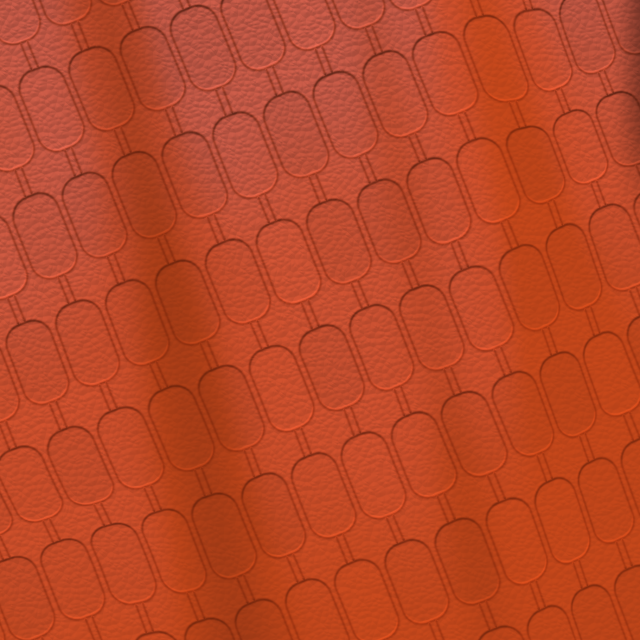
A Shadertoy shader for this texture:

```glsl
// Embossed coral leather: a tilted grid of rounded panels joined by short twin grooves.
// Distance functions give the grooves, cellular noise the grain; a height difference
// lights both, and soft diagonal folds shift the colour and bend the grid.

const vec3 ORANGE = vec3(0.75, 0.27, 0.10);
const vec3 CORAL = vec3(0.775, 0.30, 0.17);
const vec3 ROSE = vec3(0.74, 0.335, 0.265);

const float TILT = 0.383;                     // grid rotation in radians
const vec2 ANCHOR = vec2(0.4505, 0.5911);     // centre of one panel
const vec2 PITCH = vec2(0.0845, 0.1797);      // panel spacing along and across rows
const vec2 PANEL_HALF = vec2(0.0372, 0.0664);
const float PANEL_RADIUS = 0.030;
const float LINK_HALF = 0.0056;               // half spacing of the twin grooves
const vec2 LIGHT_DIR = vec2(0.35, -0.94);

vec2 hash22(vec2 cell) {
    vec3 h = fract(cell.xyx * vec3(0.1031, 0.1030, 0.0973));
    h += dot(h, h.yzx + 33.33);
    return fract((h.xx + h.yz) * h.zy);
}

// Distance to the nearest scattered point, in cell units
float cellular(vec2 p) {
    vec2 cell = floor(p), f = fract(p);
    float nearest = 2.0;
    for (int y = -1; y <= 1; y++)
        for (int x = -1; x <= 1; x++) {
            vec2 offset = vec2(x, y);
            vec2 away = offset + hash22(cell + offset) - f;
            nearest = min(nearest, dot(away, away));
        }
    return sqrt(nearest);
}

float layeredSines(vec2 p) {
    return 0.5 * sin(p.x + 1.7 * sin(p.y * 0.7))
         + 0.3 * sin(1.9 * p.y - 0.8 * p.x + 1.3)
         + 0.2 * sin(3.1 * p.x + 2.3 * p.y);
}

float roundedBox(vec2 p, vec2 halfSize, float radius) {
    vec2 q = abs(p) - halfSize + radius;
    return length(max(q, 0.0)) + min(max(q.x, q.y), 0.0) - radius;
}

// Soft band around a slanted line; x0 is its position at the top edge
float fold(vec2 p, float x0, float slope, float width) {
    float d = (p.x - x0 - slope * (1.0 - p.y)) / width;
    return exp(-d * d);
}

// Bend of the sheet near its folds, then rotation into grid axes
vec2 gridCoords(vec2 p) {
    vec2 w = p;
    w.x += 0.025 * smoothstep(0.80, 1.0, p.x);
    w.y += 0.030 * smoothstep(0.72, 0.87, p.x) * smoothstep(0.65, 0.95, p.y);
    w.y -= 0.030 * smoothstep(0.38, 0.12, p.x) * smoothstep(0.28, 0.10, p.y);
    w += 0.002 * vec2(layeredSines(p * 11.0), layeredSines(p.yx * 13.0));
    w -= ANCHOR;
    float c = cos(TILT), s = sin(TILT);
    return vec2(c * w.x + s * w.y, c * w.y - s * w.x);
}

// x: signed distance to the panel, y: distance to the nearest groove
vec2 pattern(vec2 p) {
    vec2 g = gridCoords(p);
    vec2 local = g - PITCH * round(g / PITCH);
    float panel = roundedBox(local, PANEL_HALF, PANEL_RADIUS);
    float link = panel > 0.0 ? abs(abs(local.x) - LINK_HALF) : 1.0;
    return vec2(panel, min(abs(panel), link));
}

float grooveMask(float d, float width) {
    return exp(-d * d / (width * width));
}

float surfaceHeight(vec2 p, float width, float grainAmount) {
    vec2 d = pattern(p);
    vec2 stretched = p + 0.003 * layeredSines(p * 70.0);
    float grain = cellular(stretched * vec2(100.0, 125.0));
    float raised = smoothstep(0.0035, -0.0035, d.x);
    return raised - 0.45 * grooveMask(d.y, width) + grainAmount * grain;
}

void mainImage(out vec4 fragColor, in vec2 fragCoord) {
    vec2 p = fragCoord / iResolution.xy;
    float width = max(0.0022, 0.9 / iResolution.y);

    // Broad sheen and folds
    float foldLeft = fold(p, 0.165, 0.21, 0.065);
    float foldRight = fold(p, 0.745, 0.27, 0.075);
    float foldMid = fold(p, 0.57, 0.20, 0.04);
    float sheen = 0.17 + 0.85 * p.y + 0.10 * layeredSines(p * vec2(9.0, 6.0));
    sheen -= 0.60 * foldLeft + 0.70 * foldRight + 0.15 * foldMid;
    sheen -= 0.40 * smoothstep(0.5, 1.0, p.x) * (1.0 - 0.5 * p.y);
    sheen = clamp(sheen, 0.0, 1.0);
    vec3 color = mix(ORANGE, CORAL, smoothstep(0.0, 0.5, sheen));
    color = mix(color, ROSE, smoothstep(0.45, 0.95, sheen));
    color *= 1.0 - 0.13 * foldLeft - 0.05 * foldMid;
    color *= 1.0 - 0.40 * smoothstep(0.95, 1.02, p.x) * smoothstep(0.62, 0.85, p.y);

    // Slight tone change from panel to panel
    vec2 d = pattern(p);
    float tone = hash22(round(gridCoords(p) / PITCH) + 40.0).x - 0.5;
    color *= 1.0 + smoothstep(0.002, -0.002, d.x) * (0.05 * tone - 0.015);

    // Relief light and groove shadow
    float grainAmount = mix(0.45, 0.85, sheen);
    float lit = surfaceHeight(p, width, grainAmount)
              - surfaceHeight(p + 0.0025 * LIGHT_DIR, width, grainAmount);
    float strength = mix(0.65, 1.0, sheen);
    color *= 1.0 + 0.36 * strength * clamp(lit, -1.0, 0.7);
    color *= 1.0 - strength * grooveMask(d.y, width) * vec3(0.20, 0.30, 0.42);

    fragColor = vec4(clamp(color, 0.0, 1.0), 1.0);
}
```
